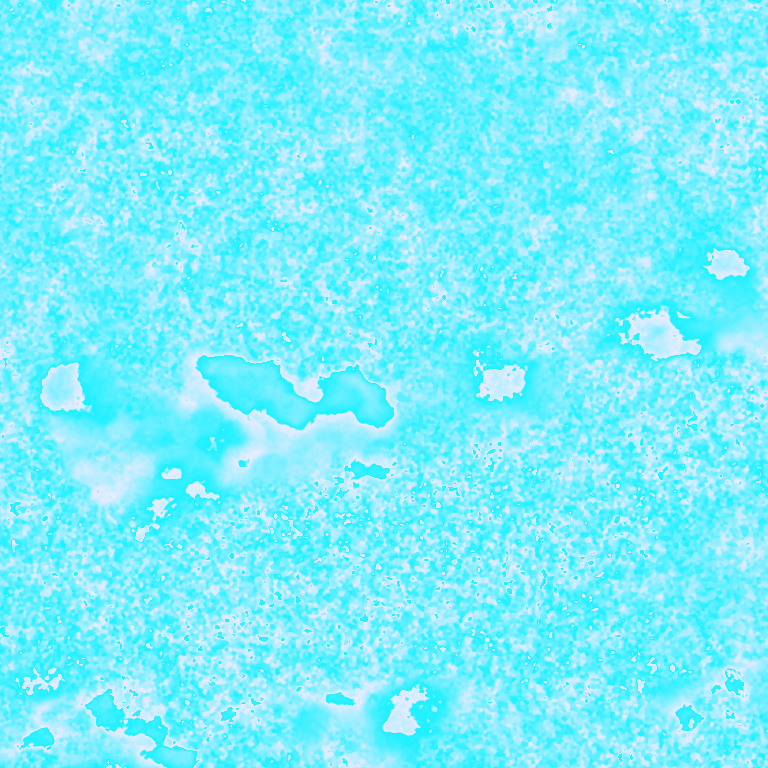
Give the GLSL for this texture, as a WebGL 2 fragment shader.

```glsl
#version 300 es
precision highp float;

uniform vec2 u_resolution;
out vec4 outColor;

#define GRAIN_SCALE 205.0
#define GRAIN_AMOUNT 0.34
#define CLUMP_AMOUNT 0.25
#define CLOUD_AMOUNT 0.11
#define PATCH_AMOUNT 0.85
#define MEAN_TONE 0.46
#define TONE_POWER 1.15
#define WRAP_WIDTH 0.06
#define CYAN vec3(0.12, 0.943, 1.0)
#define LAVENDER vec3(0.92, 0.925, 1.0)

// Integer hash: three random values in 0..1 for one cell
vec3 hashCell(ivec2 cell, int seed) {
    uvec3 v = uvec3(ivec3(cell, seed) + 4096) * 1664525u + 1013904223u;
    v.x += v.y * v.z;
    v.y += v.z * v.x;
    v.z += v.x * v.y;
    v ^= v >> 16u;
    v.x += v.y * v.z;
    v.y += v.z * v.x;
    v.z += v.x * v.y;
    return vec3(v >> 8u) / 16777216.0;
}

// Soft cellular noise in -1..1: jittered points blended by distance
float cells(vec2 p, int seed) {
    vec2 base = floor(p);
    vec2 local = p - base;
    float total = 0.0;
    float weightSum = 0.0;
    for (int y = -1; y <= 1; y++) {
        for (int x = -1; x <= 1; x++) {
            ivec2 offset = ivec2(x, y);
            vec3 point = hashCell(ivec2(base) + offset, seed);
            vec2 toPoint = vec2(offset) + point.xy - local;
            float weight = exp(-6.5 * dot(toPoint, toPoint));
            total += weight * (2.0 * point.z - 1.0);
            weightSum += weight;
        }
    }
    return total / weightSum;
}

// Calm areas gather in two horizontal bands of the lower half
float calmMask(vec2 uv, float ragged) {
    float band = cos(17.5 * (uv.y - 0.48) + 0.8 * sin(5.0 * uv.x));
    band = mix(band, -0.6, smoothstep(0.55, 0.75, uv.y));
    float blotch = cells(uv * vec2(5.0, 7.0), 1) + 0.5 * cells(uv * 15.0, 2);
    return smoothstep(0.1, 0.7, 0.6 * blotch + 0.32 * band + 0.2 * ragged - 0.05);
}

// Sawtooth with a short falling edge
float wrapTone(float phase) {
    float f = fract(phase);
    return min(f / (1.0 - WRAP_WIDTH), (1.0 - f) / WRAP_WIDTH);
}

void main() {
    vec2 uv = gl_FragCoord.xy / min(u_resolution.x, u_resolution.y);

    // Fine speckle and the clumps it forms
    float grain = cells(uv * GRAIN_SCALE, 3);
    float clump = cells(uv * GRAIN_SCALE * 0.46, 4);
    float flake = cells(uv * vec2(34.0, 40.0), 5);
    float speckle = GRAIN_AMOUNT * grain + CLUMP_AMOUNT * clump;
    float calm = calmMask(uv, flake);

    // Speckle contrast varies along flat, wide streaks
    float streak = cells(uv * vec2(2.5, 7.0), 6);
    float contrast = 0.95 + 0.3 * streak;
    contrast *= mix(1.0, 0.2, calm);

    // Broad shading, weak outside the calm areas
    float cloud = cells(uv * vec2(12.0, 15.0), 7);
    float drift = cells(uv * vec2(4.0, 6.0), 8);
    float shade = CLOUD_AMOUNT * (1.2 * flake + cloud + 0.6 * drift);

    // Patches overshoot the tone range, which cuts their ragged edges
    float patches = cells(uv * vec2(8.0, 11.0), 9) + 0.5 * cloud + 0.3 * flake;

    float phase = MEAN_TONE + speckle * contrast;
    phase += mix(shade, PATCH_AMOUNT * patches, calm);

    float tone = pow(wrapTone(phase), TONE_POWER);
    outColor = vec4(mix(CYAN, LAVENDER, tone), 1.0);
}
```
